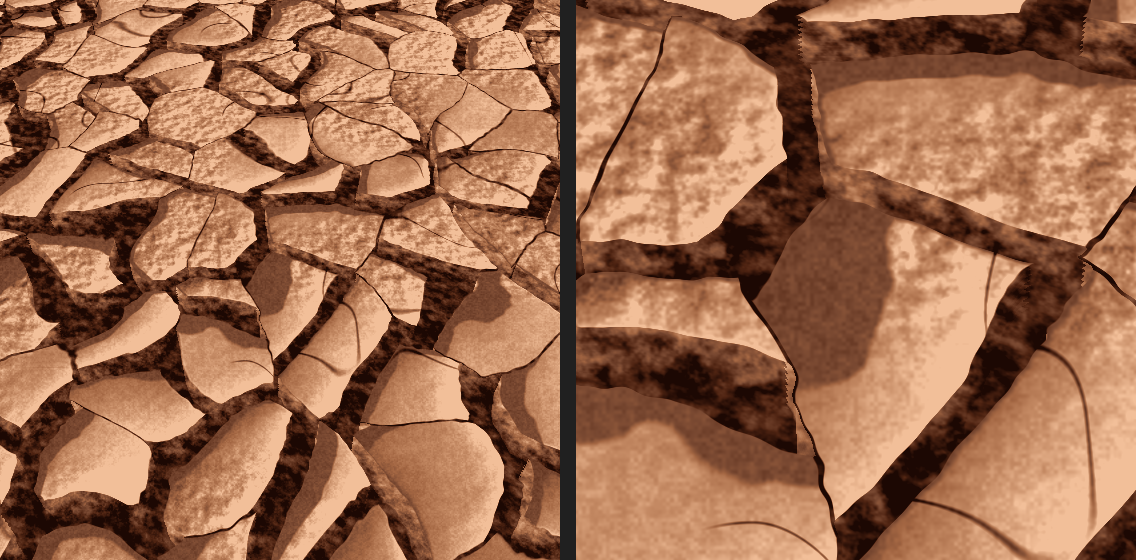
Left: the whole. Right: its middle third, enlarged.
Reproduce this texture procedurally as a WebGL 2 fragment shader.

```glsl
#version 300 es
precision highp float;
// Sunlit cracked clay: curled plates split by dark gaps, receding towards a horizon.
uniform vec2 u_resolution;
out vec4 fragColor;

const float HORIZON = 1.72;            // canvas height of the vanishing line
const float SPREAD = 7.6;              // plates across the view
const float DEPTH = 11.8;              // plates along the view
const vec2 NADIR = vec2(0.5, -0.6);    // point towards which walls lean
const vec2 SUN = vec2(-0.75, 0.66);    // ground direction to the light
const float THICKNESS = 0.027;
const float WARP = 0.6;
const float RAGGED = 0.03;
const float JITTER = 0.9;
const float WIDE_SHARE = 0.62;         // share of edges that are open gaps
const float CURL_WIDTH = 0.42;
const float SHADOW_LENGTH = 0.28;
const float GRAIN = 0.17;
const int WALL_STEPS = 10;
const vec3 TONES[6] = vec3[6](
  vec3(0.11, 0.03, 0.01), vec3(0.31, 0.14, 0.07), vec3(0.47, 0.28, 0.19),
  vec3(0.64, 0.40, 0.26), vec3(0.77, 0.54, 0.39), vec3(0.95, 0.75, 0.60));

struct Plate {
  float edge;    // signed distance to the crack, positive on the plate
  float gap;     // half width of the nearest crack
  float shade;   // shadow cast by a raised rim
  vec2 tilt;     // inward lean of the curled rim
  vec2 cell;
};

float hash(vec2 p) {
  return fract(sin(dot(p, vec2(127.1, 311.7))) * 43758.5453);
}

vec2 hash2(vec2 p) {
  return vec2(hash(p), hash(p + 41.3));
}

float noise(vec2 p) {
  vec2 i = floor(p), f = fract(p);
  f = f * f * (3.0 - 2.0 * f);
  return mix(mix(hash(i), hash(i + vec2(1, 0)), f.x),
             mix(hash(i + vec2(0, 1)), hash(i + vec2(1, 1)), f.x), f.y);
}

float fbm(vec2 p) {
  float sum = 0.0, amplitude = 0.5;
  for (int i = 0; i < 4; i++) {
    sum += amplitude * noise(p);
    p = mat2(1.6, 1.2, -1.2, 1.6) * p + 7.3;
    amplitude *= 0.5;
  }
  return sum;
}

vec3 tone(float level) {
  vec3 color = TONES[0];
  for (int i = 1; i < 6; i++)
    color = mix(color, TONES[i], clamp(level * 5.0 - float(i - 1), 0.0, 1.0));
  return color;
}

vec2 toGround(vec2 uv) {
  return vec2((uv.x - 0.5) * SPREAD, DEPTH) / (HORIZON - uv.y);
}

vec2 seed(vec2 cell) {
  return cell + 0.5 + JITTER * (hash2(cell) - 0.5);
}

Plate findPlate(vec2 g) {
  float wobble = noise(g * 3.1 + 5.0);
  g += WARP * (vec2(noise(g * 1.2), noise(g * 1.2 + 17.0)) - 0.5);
  g += RAGGED * (vec2(noise(g * 13.0), noise(g * 13.0 + 9.0)) - 0.5);
  Plate plate = Plate(9.0, 0.0, 0.0, vec2(0), vec2(0));
  float nearest = 9.0;
  for (int n = 0; n < 9; n++) {
    vec2 cell = floor(g) + vec2(n % 3 - 1, n / 3 - 1);
    float d = distance(seed(cell), g);
    if (d < nearest) { nearest = d; plate.cell = cell; }
  }
  vec2 home = seed(plate.cell) - g;
  for (int n = 0; n < 9; n++) {
    if (n == 4) continue;
    vec2 cell = plate.cell + vec2(n % 3 - 1, n / 3 - 1);
    vec2 other = seed(cell) - g;
    vec2 outward = normalize(other - home);
    float d = dot(0.5 * (home + other), outward);
    vec2 random = hash2(cell + plate.cell + 0.37);
    float wide = step(random.x, WIDE_SHARE);
    float gap = mix(mix(0.007, 0.018, random.y), mix(0.07, 0.175, random.y), wide);
    d -= gap;
    if (d < plate.edge) { plate.edge = d; plate.gap = gap; }
    float curl = max(0.0, 1.0 - max(d, 0.0) / CURL_WIDTH);
    plate.tilt -= outward * curl * curl * mix(0.15, 1.0, wide);
    float reach = SHADOW_LENGTH * dot(outward, SUN) * random.y * (0.3 + wobble);
    plate.shade = max(plate.shade, wide * smoothstep(0.015, -0.015, d - reach) * step(0.0, reach));
  }
  return plate;
}

void main() {
  vec2 uv = gl_FragCoord.xy / u_resolution;
  float range = HORIZON - uv.y;
  vec2 g = toGround(uv);
  float blur = 0.7 * sqrt(SPREAD * DEPTH / (range * range * range)) / u_resolution.y;
  Plate top = findPlate(g);
  float cover = smoothstep(-blur, blur, top.edge);
  float grain = GRAIN * (0.6 * noise(uv * 420.0) + 0.4 * noise(uv * 210.0 + 3.0) - 0.5);
  float rubble = fbm(uv * 95.0 / range) - 0.47;

  // Plate surface: curled rims, shadows, crusty relief and hair cracks
  float crust = smoothstep(0.45, 0.75, noise(g * 0.7 + 3.0) + 0.25 * (uv.y - uv.x));
  float relief = fbm(g * 9.0) - fbm(g * 9.0 + SUN * 0.45);
  float surface = 0.82 + 0.12 * (uv.y - 0.45) + 0.32 * dot(top.tilt, SUN);
  surface += 0.14 * (hash(top.cell + 8.0) - 0.5) + relief * (0.15 + 0.9 * crust);
  surface += 0.22 * (fbm(g * 1.7) - 0.47) + grain * (1.0 + crust);
  surface += 0.10 * smoothstep(0.03, 0.0, top.edge) * step(0.03, top.gap);
  surface = mix(surface, 0.36 + grain, 0.88 * top.shade);
  float contour = abs(noise(g * 1.3 + 30.0 * hash(top.cell)) - 0.5);
  float hair = smoothstep(0.006 + blur, 0.0, contour) * smoothstep(0.4, 0.5, noise(g * 0.9 + 50.0));
  surface -= 0.55 * hair;

  // Gap floor and the rough plate walls standing in it
  float level = 0.11 + 0.95 * rubble + grain;
  if (cover < 1.0) {
    vec2 rise = normalize(uv - NADIR) * THICKNESS * range;
    float before = min(top.edge, -0.0001), depth = 2.0;
    vec2 facing = vec2(0, -1);
    for (int i = 1; i <= WALL_STEPS; i++) {
      Plate above = findPlate(toGround(uv + rise * float(i) / float(WALL_STEPS)));
      if (above.edge > 0.0) {
        depth = (float(i - 1) + before / (before - above.edge)) / float(WALL_STEPS);
        facing = normalize(-above.tilt + vec2(0, -0.001));
        break;
      }
      before = above.edge;
    }
    float wall = 0.52 + 0.26 * dot(facing, SUN) - 0.25 * depth + 1.1 * rubble + 1.8 * grain;
    float standing = smoothstep(1.0, 0.85, depth + 0.7 * rubble);
    level = mix(level, wall, standing * smoothstep(0.02, 0.05, top.gap));
  }
  fragColor = vec4(tone(mix(clamp(level, 0.0, 1.0), surface, cover)), 1.0);
}
```
